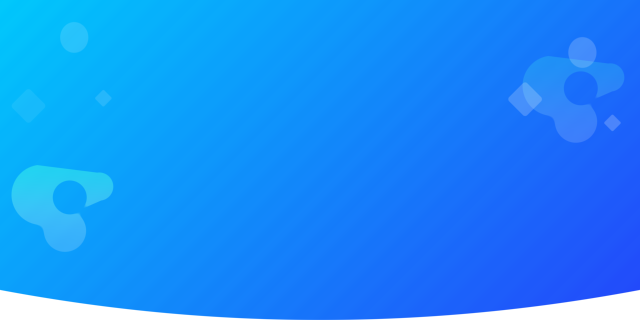
Write a WebGL 2 fragment shader that draws this background.

```glsl
#version 300 es
precision highp float;
// A cyan-to-blue diagonal gradient with faint bands, cut off by a white bowl
// curve below. Translucent blobs, ovals and rounded diamonds float at both
// sides; all are signed distance functions in units of the canvas height.

#define SKY_START vec3(0.0, 0.785, 0.985)
#define SKY_END vec3(0.14, 0.275, 0.98)
#define PAPER vec3(1.0)
#define AQUA vec3(0.25, 1.0, 0.9)
#define CURVE_RISE 0.094
#define BAND_STRENGTH 0.004
#define BAND_COUNT 34.0

uniform vec2 u_resolution;
out vec4 fragColor;

// Antialiased coverage of a signed distance
float cover(float d) {
    float halfPixel = 0.75 / u_resolution.y;
    return 1.0 - smoothstep(-halfPixel, halfPixel, d);
}

float smoothMin(float a, float b, float k) {
    float h = max(k - abs(a - b), 0.0) / k;
    return min(a, b) - h * h * k * 0.25;
}

float circle(vec2 p, float radius) {
    return length(p) - radius;
}

float oval(vec2 p, vec2 radii) {
    return (length(p / radii) - 1.0) * min(radii.x, radii.y);
}

// Capsule whose radius changes along its length
float taper(vec2 p, vec2 a, vec2 b, float ra, float rb) {
    vec2 axis = b - a;
    float h = clamp(dot(p - a, axis) / dot(axis, axis), 0.0, 1.0);
    return length(p - a - axis * h) - mix(ra, rb, h);
}

// Rounded square standing on a corner
float diamond(vec2 p, float size) {
    float corner = size * 0.25;
    vec2 q = abs(vec2(p.x + p.y, p.x - p.y)) * 0.7071 - size + corner;
    return length(max(q, 0.0)) + min(max(q.x, q.y), 0.0) - corner;
}

// Hooked blob: tapered arch joined to a lower lobe, with a round bite
float blob(vec2 p) {
    float arch = taper(p, vec2(-0.065, 0.042), vec2(0.115, 0.068), 0.094, 0.044);
    float lobe = circle(p - vec2(0.008, -0.070), 0.066);
    float bite = circle(p - vec2(0.023, 0.034), 0.053);
    return -smoothMin(-smoothMin(arch, lobe, 0.03), bite, 0.012);
}

// Blob tint fades from aqua above to white below
vec3 paintBlob(vec3 color, vec2 p, float topAlpha, float bottomAlpha) {
    float height = smoothstep(-0.14, 0.14, p.y);
    float alpha = mix(bottomAlpha, topAlpha, height);
    return mix(color, mix(PAPER, AQUA, height), alpha * cover(blob(p)));
}

vec3 paintWhite(vec3 color, float d, float alpha) {
    return mix(color, PAPER, alpha * cover(d));
}

void main() {
    vec2 p = gl_FragCoord.xy / u_resolution.y;
    float width = u_resolution.x / u_resolution.y;

    // Diagonal gradient and its faint bands
    float t = (p.x + 1.0 - p.y) / (width + 1.0);
    vec3 color = mix(SKY_START, SKY_END, t);
    color += BAND_STRENGTH * sin(t * BAND_COUNT * 6.2832) * vec3(0.5, 1.0, 0.2);

    // Left group
    color = paintBlob(color, p - vec2(0.195, 0.349), 0.46, 0.17);
    color = paintWhite(color, oval(p - vec2(0.232, 0.883), vec2(0.044, 0.048)), 0.14);
    color = paintWhite(color, diamond(p - vec2(0.089, 0.669), 0.040), 0.07);
    color = paintWhite(color, diamond(p - vec2(0.323, 0.693), 0.0195), 0.12);

    // Right group
    color = paintBlob(color, p - vec2(1.792, 0.690), 0.20, 0.15);
    color = paintWhite(color, oval(p - vec2(1.820, 0.836), vec2(0.044, 0.048)), 0.19);
    color = paintWhite(color, diamond(p - vec2(1.641, 0.690), 0.040), 0.20);
    color = paintWhite(color, diamond(p - vec2(1.914, 0.616), 0.0195), 0.21);

    // White area under the bowl curve
    float side = 2.0 * p.x / width - 1.0;
    color = mix(color, PAPER, cover(p.y - CURVE_RISE * side * side));

    fragColor = vec4(color, 1.0);
}
```
